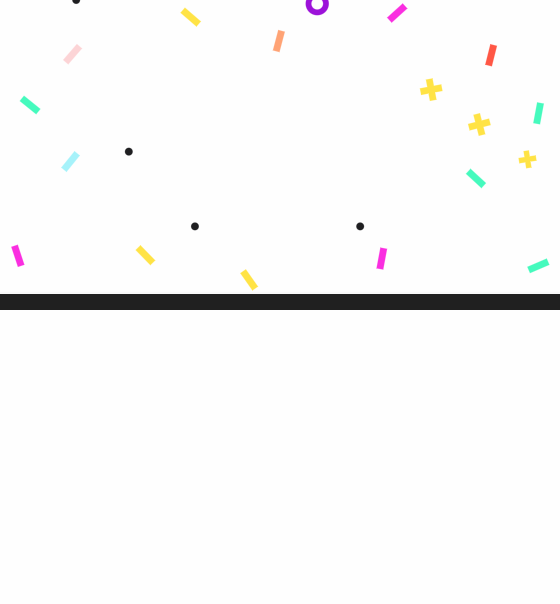
Top, the full canvas; bottom, a detail of the centre.
A WebGL 2 fragment shader for this pattern:

```glsl
#version 300 es
precision highp float;
// Sparse party confetti on white: coloured bars, black dots, yellow crosses, one ring.
// Bars and dots are strewn by angle around a rectangular frame, so the middle
// stays empty. Every shape is a distance function with a soft edge.

#define BAR_COUNT 14
#define DOT_COUNT 4
#define CROSS_COUNT 3
#define BAR_HALF vec2(0.036, 0.0117)
#define DOT_RADIUS 0.0132
#define CROSS_HALF vec2(0.037, 0.0115)
#define RING_SIZE vec2(0.0296, 0.0098)
#define EDGE 0.0026
#define STRIP_HEIGHT 0.0075
#define SEED 3.7

uniform vec2 u_resolution;
out vec4 outColor;

const float TAU = 6.2831853;
const vec3 PAPER = vec3(0.997);
const vec3 STRIP = vec3(0.975);
const vec3 INK = vec3(0.12, 0.12, 0.13);
const vec3 VIOLET = vec3(0.61, 0.07, 0.85);
const vec3 YELLOW = vec3(1.0, 0.89, 0.27);
const vec3 PALETTE[7] = vec3[7](
    vec3(0.27, 0.98, 0.74),  // mint
    vec3(0.98, 0.18, 0.88),  // magenta
    YELLOW,
    vec3(0.65, 0.95, 0.98),  // sky
    vec3(0.99, 0.83, 0.84),  // blush
    vec3(1.0, 0.64, 0.46),   // orange
    vec3(1.0, 0.34, 0.27));  // red

float hash(float n) {
    return fract(sin(n * 12.9898 + SEED) * 43758.5453);
}

vec2 rotate(vec2 p, float angle) {
    float c = cos(angle), s = sin(angle);
    return vec2(c * p.x + s * p.y, c * p.y - s * p.x);
}

float boxDistance(vec2 p, vec2 halfSize) {
    vec2 d = abs(p) - halfSize;
    return length(max(d, 0.0)) + min(max(d.x, d.y), 0.0);
}

float crossDistance(vec2 p, vec2 halfSize) {
    return min(boxDistance(p, halfSize), boxDistance(p, halfSize.yx));
}

// Point on a rectangular frame; reach 1 is the canvas border.
vec2 framePoint(float angle, float reach) {
    vec2 d = vec2(cos(angle), sin(angle));
    return d / max(abs(d.x), abs(d.y)) * reach;
}

void paint(inout vec3 color, vec3 ink, float dist) {
    color = mix(color, ink, 1.0 - smoothstep(-EDGE, EDGE, dist));
}

void main() {
    vec2 p = (gl_FragCoord.xy - 0.5 * u_resolution) / u_resolution.y;
    vec2 halfCanvas = 0.5 * vec2(u_resolution.x / u_resolution.y, 1.0);
    vec3 color = PAPER;

    // Bars: alternately near the border and further in, turned at random.
    for (int i = 0; i < BAR_COUNT; i++) {
        float n = float(i);
        bool outer = i % 2 == 0;
        float angle = TAU * (n + 0.4 + 0.4 * (hash(n) - 0.5)) / float(BAR_COUNT);
        float reach = (outer ? 0.9 : 0.72) + 0.1 * (hash(n + 31.0) - 0.5);
        vec2 center = framePoint(angle, reach) * halfCanvas;
        float turn = 0.5 * TAU * hash(n + 67.0);
        vec3 ink = PALETTE[outer ? (i / 2) % 3 : 6 - (i / 2) % 7];
        paint(color, ink, boxDistance(rotate(p - center, turn), BAR_HALF));
    }

    // Dots: the first sits on the top border, the rest around the middle.
    for (int i = 0; i < DOT_COUNT; i++) {
        float n = float(i);
        vec2 center = framePoint(2.2 + n, max(1.0 - 0.5 * n, 0.54)) * halfCanvas;
        paint(color, INK, length(p - center) - DOT_RADIUS);
    }

    // Crosses: a falling row on the right, the last one smaller.
    for (int i = 0; i < CROSS_COUNT; i++) {
        float n = float(i);
        vec2 center = (vec2(0.54, 0.39) + n * vec2(0.172, -0.237)) * halfCanvas;
        float size = i == CROSS_COUNT - 1 ? 0.8 : 1.0;
        float turn = 0.15 + 0.12 * hash(n + 90.0);
        paint(color, YELLOW, crossDistance(rotate(p - center, turn), CROSS_HALF * size));
    }

    // Ring cut by the top border.
    vec2 ringCenter = vec2(0.133, 0.975) * halfCanvas;
    paint(color, VIOLET, abs(length(p - ringCenter) - RING_SIZE.x) - RING_SIZE.y);

    // Pale strip along the bottom.
    paint(color, STRIP, p.y + 0.5 - STRIP_HEIGHT);

    outColor = vec4(color, 1.0);
}
```
